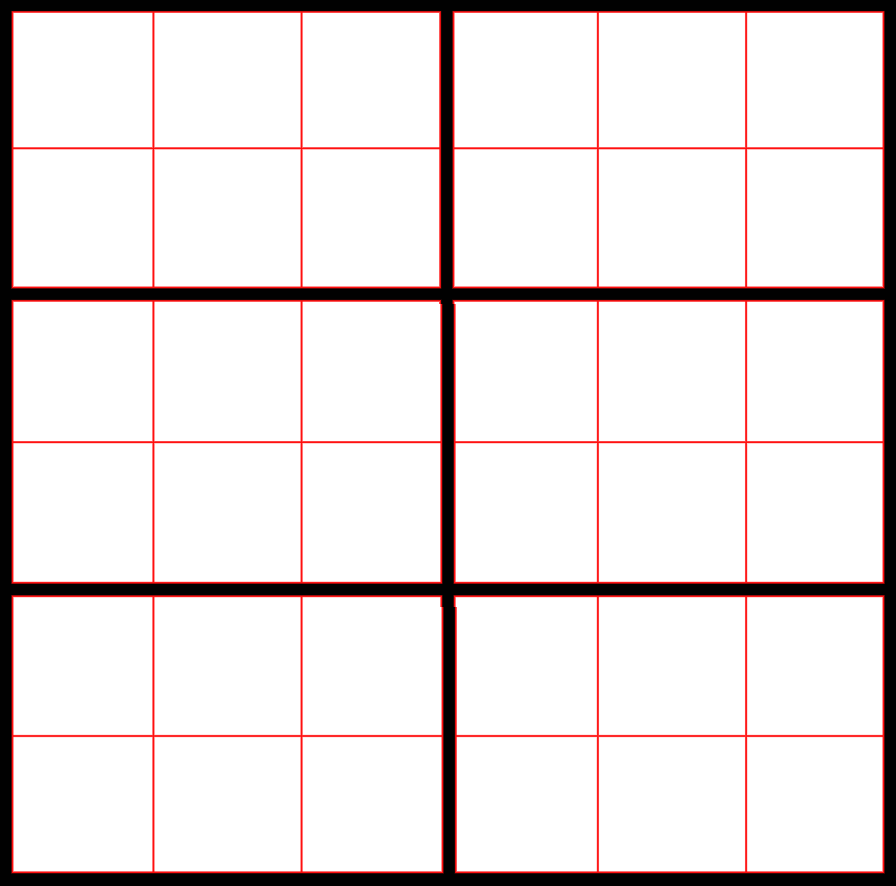
Give the GLSL for this pattern, as a Shadertoy shader.

```glsl
const vec2  SHEET        = vec2(768.0, 759.0);   // design units, origin lower left
const vec2  FRAME_LOW    = vec2(10.0, 11.0);     // inner corners of the outer frame
const vec2  FRAME_HIGH   = vec2(758.0, 749.5);
const float GUTTER_HALF  = 5.0;
const float GUTTER_X     = 385.0;                // upright gutter at the bottom row
const float GUTTER_Y     = 254.0;                // lower of the two level gutters
const float GUTTER_PITCH = 253.0;
const float JOG_PITCH    = 260.0;                // the upright gutter jogs left per row
const float JOG_OFFSET   = 21.0;
const float JOG_SIZE     = 1.0;
const vec2  GRID_ORIGIN  = vec2(4.5, 128.5);
const vec2  GRID_PITCH   = vec2(127.0, 251.75);
const float LINE_HALF    = 0.85;
const float EDGE_WIDTH   = 1.5;
const float SOFTNESS     = 1.25;                 // edge blur in pixels
const vec3  PAPER        = vec3(1.0);
const vec3  LINE_RED     = vec3(1.0, 0.06, 0.06);
const vec3  FRAME_BLACK  = vec3(0.005);

// Distance to the nearest of evenly spaced lines, per axis
vec2 gridDistance(vec2 p) {
    vec2 cell = (p - GRID_ORIGIN) / GRID_PITCH;
    return abs(fract(cell + 0.5) - 0.5) * GRID_PITCH;
}

// Positive inside a panel, negative in the frame and gutters
float panelDistance(vec2 p) {
    vec2 border = min(p - FRAME_LOW, FRAME_HIGH - p);
    float jog = JOG_SIZE * floor((p.y + JOG_OFFSET) / JOG_PITCH);
    float upright = abs(p.x - GUTTER_X + jog);
    float level = min(abs(p.y - GUTTER_Y), abs(p.y - GUTTER_Y - GUTTER_PITCH));
    return min(min(border.x, border.y), min(upright, level) - GUTTER_HALF);
}

// Coverage of the region where d is positive
float coverage(float d, float blur) {
    return clamp(0.5 + d / blur, 0.0, 1.0);
}

void mainImage(out vec4 fragColor, in vec2 fragCoord) {
    vec2 p = fragCoord / iResolution.xy * SHEET;
    float blur = SOFTNESS * SHEET.y / iResolution.y;

    vec2 grid = gridDistance(p);
    float panel = panelDistance(p);

    // Thin rules, then the red panel outline, then the black frame
    vec3 color = mix(PAPER, LINE_RED, coverage(LINE_HALF - min(grid.x, grid.y), blur));
    color = mix(color, LINE_RED, coverage(EDGE_WIDTH - panel, blur));
    color = mix(FRAME_BLACK, color, coverage(panel, blur));

    fragColor = vec4(color, 1.0);
}
```
